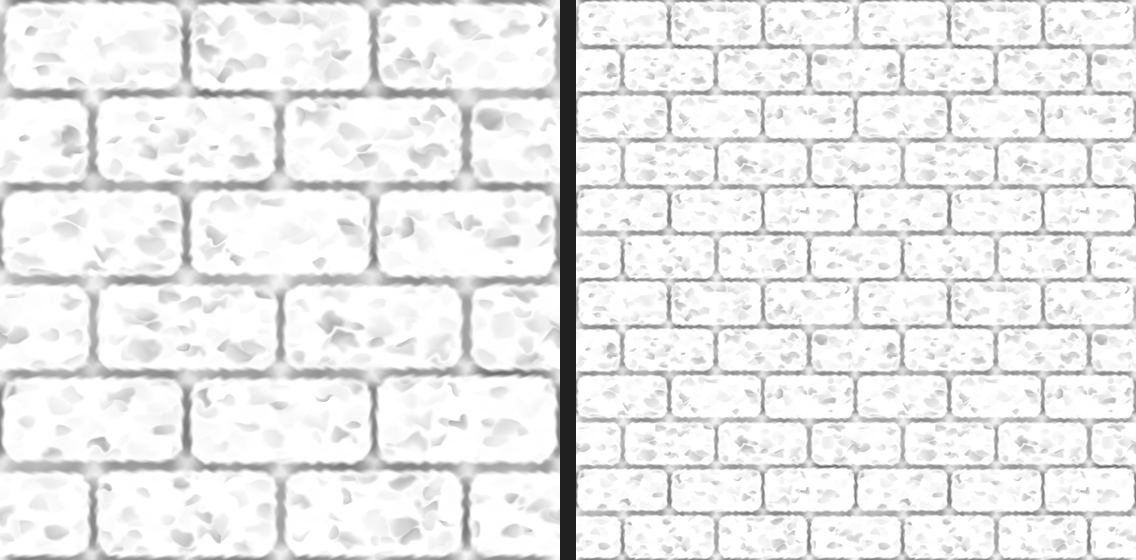
Left: one tile. Right: repeated 2 by 2.
Reproduce this texture map procedurally as a three.js fragment shader.

```glsl
// Occlusion map of a worn brick wall: white rounded bricks, soft grey joints.
// Joint tone follows the gap between the two nearest bricks, so narrow seams
// go dark and open corners stay light; wrapped cellular dents mark the faces.
#define BRICKS vec2(3.0, 6.0)
#define HALF_GAP 0.0083
#define CORNER 0.032
#define JITTER 0.0032
#define SEAM_DARK 0.43
#define SEAM_LIGHT 0.90
#define DENT_CELLS vec2(25.0, 40.0)
#define DENT_DEPTH 0.34
#define TAU 6.2831853

varying vec2 vUv;

vec2 hash2(vec2 p) {
  vec2 k = vec2(dot(p, vec2(127.1, 311.7)), dot(p, vec2(269.5, 183.3)));
  return fract(sin(k) * 43758.55);
}

// Layered sines; whole frequencies make them wrap
vec2 ripple(vec2 p, float freq) {
  vec2 a = TAU * freq * p;
  vec2 drift = 2.0 * sin(TAU * 5.0 * p + vec2(0.7, 2.1));
  return sin(a.yx + 1.6 * sin(a + vec2(0.4, 2.0)) + drift.yx);
}

float roundedBox(vec2 p, vec2 halfSize, float radius) {
  vec2 q = abs(p) - halfSize + radius;
  return length(max(q, 0.0)) + min(max(q.x, q.y), 0.0) - radius;
}

// Distances to the nearest and second nearest brick
vec2 brickDistances(vec2 p) {
  vec2 nearest = vec2(1.0);
  for (int j = -1; j <= 1; j++) {
    float row = floor(p.y * BRICKS.y) + float(j);
    float shift = 0.5 - 0.5 * mod(row, 2.0);
    for (int i = -1; i <= 1; i++) {
      vec2 id = vec2(floor(p.x * BRICKS.x - shift) + float(i), row);
      vec2 seed = mod(id + 0.5, BRICKS);
      vec2 center = (id + vec2(0.5 + shift, 0.5)) / BRICKS;
      center += (hash2(seed) - 0.5) * JITTER;
      vec2 halfSize = 0.5 / BRICKS - HALF_GAP;
      halfSize += (hash2(seed + 17.0) - 0.5) * JITTER;
      float d = roundedBox(p - center, halfSize, CORNER);
      nearest = vec2(min(nearest.x, d), min(nearest.y, max(nearest.x, d)));
    }
  }
  return nearest;
}

// Cellular dents, each sharp on one side and fading on the other
float dents(vec2 p) {
  vec2 g = p * DENT_CELLS;
  float depth = 0.0;
  for (int j = -1; j <= 1; j++) {
    for (int i = -1; i <= 1; i++) {
      vec2 id = floor(g) + vec2(float(i), float(j));
      vec2 seed = mod(id + 0.5, DENT_CELLS);
      vec2 kind = hash2(seed + 41.0);
      vec2 offset = g - id - hash2(seed);
      float radius = mix(0.35, 0.85, kind.x);
      float angle = TAU * hash2(seed + 83.0).x;
      float slope = dot(offset, vec2(cos(angle), sin(angle))) / radius;
      float blob = 1.0 - smoothstep(0.5 * radius, radius, length(offset));
      float strength = pow(kind.y, 3.0) * clamp(0.65 + 0.5 * slope, 0.0, 1.0);
      depth = max(depth, blob * strength);
    }
  }
  return depth * DENT_DEPTH;
}

void main() {
  vec2 p = vUv;

  // Worn outlines
  vec2 worn = p + 0.0011 * ripple(p, 37.0) + 0.0013 * ripple(p, 22.0);
  vec2 d = brickDistances(worn);

  // Joints, with slow changes of shade along them
  float mortar = mix(SEAM_DARK, SEAM_LIGHT, smoothstep(0.004, 0.036, d.x + d.y));
  vec2 slow = ripple(p, 3.0) + 0.6 * ripple(p, 7.0);
  mortar += 0.035 * (slow.x + slow.y);

  // Brick faces, mostly clean near the rim
  vec2 bent = p + 0.006 * ripple(p, 11.0) + 0.003 * ripple(p, 23.0);
  float inner = 1.0 - smoothstep(-0.015, -0.004, d.x);
  float face = 1.0 - dents(bent) * mix(0.3, 1.0, inner);

  float tone = mix(face, mortar, smoothstep(-0.004, 0.006, d.x));
  gl_FragColor = vec4(vec3(clamp(tone, 0.0, 1.0)), 1.0);
}
```
